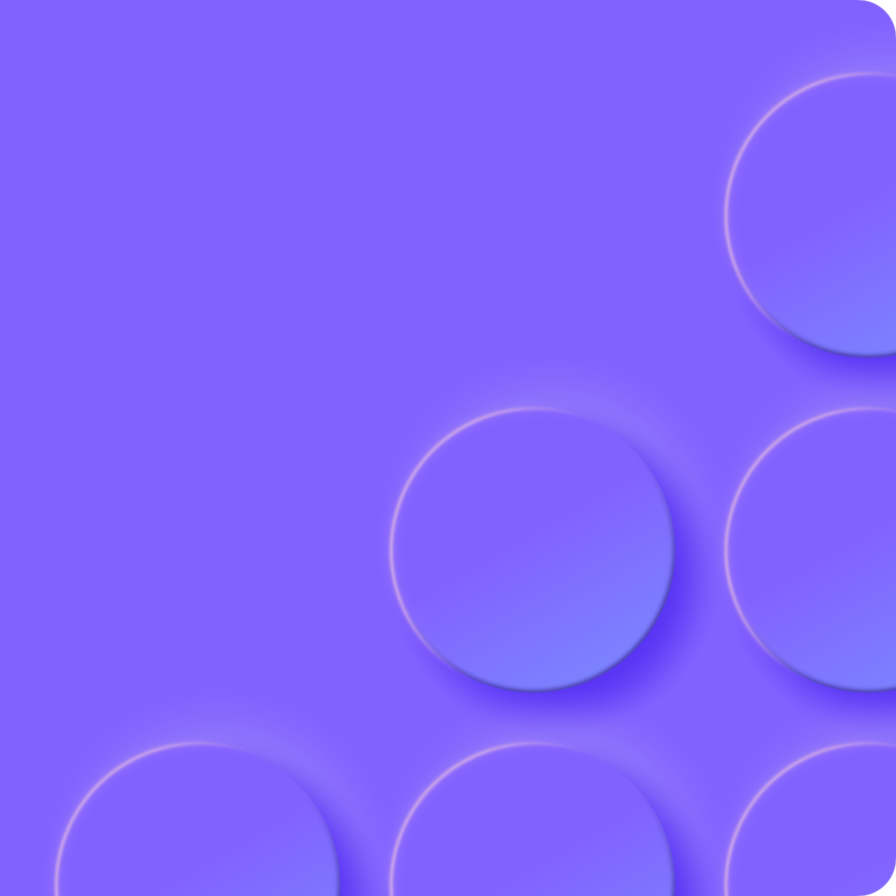
A three.js fragment shader for this background:

```glsl
// Violet card with a stepped grid of softly raised, glassy discs.
varying vec2 vUv;

// Layout, in canvas units
const int   GRID          = 3;
const vec2  FIRST_CENTRE  = vec2(0.2214, 0.7591);
const float PITCH         = 0.3737;
const float DISC_RADIUS   = 0.1585;
const float CORNER_RADIUS = 0.042;
const float EDGE          = 0.0012;

// Soft shadows and rims
const vec2  SHADE_OFFSET = vec2(0.0235, -0.0235);
const float SHADE_BLUR   = 0.034;
const vec2  GLOW_OFFSET  = vec2(0.0235, 0.0235);
const float GLOW_BLUR    = 0.046;
const float GLOW_AMOUNT  = 0.5;
const float RIM_WIDTH    = 0.0027;
const float HALO_WIDTH   = 0.008;
const float BEVEL_WIDTH  = 0.0042;
const vec2  RIM_DIR      = vec2(-0.906, 0.423);
const vec2  BEVEL_DIR    = vec2(0.5, -0.866);

// Colours
const vec3 VIOLET     = vec3(0.510, 0.384, 1.000);
const vec3 PERIWINKLE = vec3(0.485, 0.510, 1.000);
const vec3 DEEP_SHADE = vec3(0.350, 0.205, 0.960);
const vec3 PALE_GLOW  = vec3(0.620, 0.550, 0.970);
const vec3 PINK_RIM   = vec3(0.770, 0.620, 0.920);
const vec3 DARK_BEVEL = vec3(0.270, 0.220, 0.660);
const vec3 PAGE       = vec3(1.0);

// Coverage of a disc with a soft boundary
float softDisc(vec2 p, float softness) {
  return 1.0 - smoothstep(DISC_RADIUS - softness, DISC_RADIUS + softness, length(p));
}

// Bell-shaped falloff around zero
float bell(float x, float width) {
  float t = x / width;
  return exp(-t * t);
}

// Paints one raised disc over the colour below; p is relative to its centre
vec3 paintDisc(vec3 below, vec2 p) {
  float dist = length(p) - DISC_RADIUS;
  vec2 normal = p / max(length(p), 0.0001);

  // Glow and shadow cast on the card
  vec3 col = mix(below, PALE_GLOW, GLOW_AMOUNT * softDisc(p - GLOW_OFFSET, GLOW_BLUR));
  col = mix(col, DEEP_SHADE, softDisc(p - SHADE_OFFSET, SHADE_BLUR));

  // Face with a diagonal gradient and a dark inner bevel
  float ramp = clamp((dot(p, BEVEL_DIR) / DISC_RADIUS + 0.12) / 1.1, 0.0, 1.0);
  vec3 face = mix(VIOLET, PERIWINKLE, ramp);
  float bevel = smoothstep(-0.35, 0.9, dot(normal, BEVEL_DIR));
  face = mix(face, DARK_BEVEL, 0.8 * bevel * bell(dist, BEVEL_WIDTH));
  col = mix(col, face, softDisc(p, EDGE));

  // Lit rim with a faint halo
  float lit = smoothstep(-0.05, 0.85, dot(normal, RIM_DIR));
  float rim = 0.8 * bell(dist, RIM_WIDTH) + 0.15 * bell(dist, HALO_WIDTH);
  return mix(col, PINK_RIM, lit * rim);
}

// Signed distance to the card, rounded at its right-hand corners
float cardDistance(vec2 p) {
  vec2 q = vec2(p.x - 1.0, abs(p.y - 0.5) - 0.5) + CORNER_RADIUS;
  return length(max(q, 0.0)) - CORNER_RADIUS;
}

void main() {
  vec3 col = VIOLET;

  // Each row starts one column further left than the row above
  for (int row = 0; row < GRID; row++) {
    for (int column = 0; column < GRID; column++) {
      if (row + column < GRID - 1) continue;
      vec2 centre = FIRST_CENTRE + PITCH * vec2(float(column), -float(row));
      col = paintDisc(col, vUv - centre);
    }
  }

  float outside = smoothstep(-EDGE, EDGE, cardDistance(vUv));
  // Only the rounded corners reveal the page
  outside *= step(1.0 - CORNER_RADIUS, vUv.x) * step(0.5 - CORNER_RADIUS, abs(vUv.y - 0.5));
  gl_FragColor = vec4(mix(col, PAGE, outside), 1.0);
}
```
